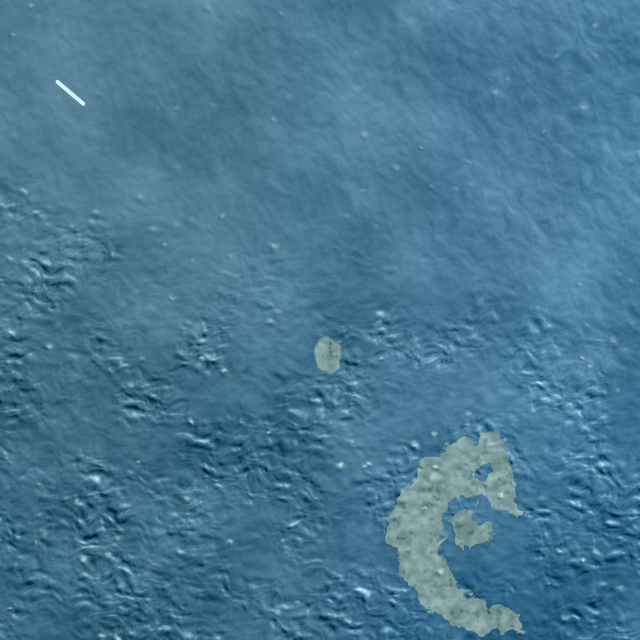
Reproduce this texture procedurally as a three.js fragment shader.

```glsl
// Weathered blue painted wall: pitted relief, pale flaked patches, white flecks and a scratch.
varying vec2 vUv;

const vec3 DEEP_BLUE   = vec3(0.210, 0.395, 0.495);
const vec3 UPPER_BLUE  = vec3(0.318, 0.488, 0.578);
const vec3 RIGHT_TINT  = vec3(-0.015, 0.015, 0.055);
const vec3 BARE_PLASTER = vec3(0.510, 0.630, 0.625);
const vec3 FLECK_WHITE = vec3(0.760, 0.880, 0.910);
const vec2 ROUGH_FREQ  = vec2(62.0, 98.0);
const vec2 SMOOTH_FREQ = vec2(46.0, 62.0);
const float ROUGH_GAIN  = 0.36;
const float SMOOTH_GAIN = 0.17;
const float MOTTLE_GAIN = 0.20;
const float FLECK_CELLS = 28.0;
const float FLECK_SHARE = 0.13;
const float EDGE = 0.0022;

float hash(vec2 p) {
  return fract(sin(dot(p, vec2(127.1, 311.7))) * 43758.5453);
}

float noise(vec2 p) {
  vec2 i = floor(p), f = fract(p);
  f = f * f * (3.0 - 2.0 * f);
  return mix(mix(hash(i), hash(i + vec2(1.0, 0.0)), f.x),
             mix(hash(i + vec2(0.0, 1.0)), hash(i + 1.0), f.x), f.y);
}

float fbm(vec2 p) {
  float sum = 0.0, gain = 0.5;
  for (int i = 0; i < 4; i++) {
    sum += gain * noise(p);
    p = mat2(0.8, 0.6, -0.6, 0.8) * p * 1.9 + 17.3;
    gain *= 0.5;
  }
  return sum;
}

vec2 rotate(vec2 p, float a) {
  float c = cos(a), s = sin(a);
  return vec2(c * p.x + s * p.y, c * p.y - s * p.x);
}

// Slope of a bumpy surface, lit from above right
float relief(vec2 p, float angle, vec2 freq) {
  p += 0.014 * (vec2(noise(p * 38.0), noise(p * 38.0 + 51.0)) - 0.5);
  vec2 q = rotate(p, angle) * freq;
  vec2 toLight = rotate(vec2(0.003, 0.005), angle) * freq;
  return fbm(q) - fbm(q + toLight);
}

float capsule(vec2 p, vec2 a, vec2 b, float r) {
  vec2 d = b - a;
  return length(p - a - d * clamp(dot(p - a, d) / dot(d, d), 0.0, 1.0)) - r;
}

float ellipse(vec2 p, vec2 r) {
  return (length(p / r) - 1.0) * min(r.x, r.y);
}

// Crescent of bare plaster, a small island inside it, and one lone chip
float plasterDistance(vec2 p) {
  vec2 chip = p + 0.012 * (vec2(fbm(p * 70.0), fbm(p * 70.0 + 13.0)) - 0.47);
  p += 0.055 * (vec2(fbm(p * 36.0), fbm(p * 36.0 + 41.0)) - 0.47);
  vec2 c = p - vec2(0.765, 0.165);
  float a = atan(c.y, -c.x);
  float ring = abs(length(c) - 0.117 - 0.009 * a * a) - mix(0.042, 0.017, abs(a) / 1.9);
  float d = max(ring, (abs(a + 0.12) - 1.75) * 0.12);
  d = min(d, capsule(p, vec2(0.69, 0.25), vec2(0.78, 0.235), 0.023));
  d = min(d, capsule(p, vec2(0.78, 0.30), vec2(0.79, 0.22), 0.015));
  d = min(d, ellipse(p - vec2(0.737, 0.172), vec2(0.034, 0.026)));
  d += 0.014 * (noise(p * 110.0) - 0.5);
  return min(d, ellipse(rotate(chip - vec2(0.512, 0.445), 0.3), vec2(0.021, 0.031)));
}

// Sparse specks, one candidate per cell: x is the glint, y the shadow beneath it
vec2 flecks(vec2 p) {
  vec2 mark = vec2(0.0);
  vec2 cell = floor(p * FLECK_CELLS);
  p += 0.004 * (vec2(noise(p * 170.0), noise(p * 170.0 + 29.0)) - 0.5);
  for (int y = -1; y <= 1; y++) {
    for (int x = -1; x <= 1; x++) {
      vec2 id = cell + vec2(float(x), float(y));
      vec2 spot = (id + vec2(hash(id + 3.1), hash(id + 7.7))) / FLECK_CELLS;
      float size = mix(0.003, 0.0065, hash(id + 11.3));
      vec2 q = rotate(p - spot, -0.7 * hash(id + 5.9)) / size;
      vec2 below = q + vec2(0.3, 1.2);
      vec2 squash = vec2(1.0, 2.2);
      float strength = step(hash(id + 19.0), FLECK_SHARE) * mix(0.3, 1.0, hash(id + 23.0));
      mark += strength * vec2(exp(-dot(q, q * squash)), exp(-dot(below, below * squash)));
    }
  }
  return min(mark, 1.0);
}

void main() {
  vec2 p = vUv;

  // Broad colour: dark rough lower part, paler smooth upper part, bluer right
  float border = p.y - 0.70 + 0.25 * p.x + 0.16 * (fbm(p * 6.0) - 0.47);
  float upper = smoothstep(-0.10, 0.10, border);
  vec3 color = mix(DEEP_BLUE, UPPER_BLUE, smoothstep(-0.62, 0.22, border));
  color += RIGHT_TINT * (smoothstep(0.1, 1.0, p.x) - 0.15);
  color += MOTTLE_GAIN * (fbm(p * vec2(9.0, 10.0) + 5.0) - 0.47);

  // Fine relief in uneven clusters, with glints and pits on the steepest slopes
  float cluster = mix(0.35, 1.5, smoothstep(0.28, 0.68, fbm(p * 13.0 + 61.0)));
  float rough = relief(p, -0.15, ROUGH_FREQ) * ROUGH_GAIN * cluster;
  float soft = relief(p, -0.85, SMOOTH_FREQ) * SMOOTH_GAIN * (0.7 + 0.8 * p.x * p.x);
  float slope = mix(rough, soft, upper);
  color += slope + 1.1 * max(slope - 0.06, 0.0) - 0.5 * max(-slope - 0.07, 0.0);
  color += 0.12 * (fbm(p * vec2(75.0, 110.0) + 9.0) - 0.47) * (1.0 - 0.55 * upper);

  // Bare plaster with a dark rim and small worn pits
  float d = plasterDistance(p);
  color -= 0.05 * exp(-max(d, 0.0) * 180.0);
  vec3 plaster = BARE_PLASTER + 0.30 * (fbm(p * 85.0 + 31.0) - 0.47) + 0.4 * slope;
  plaster -= 0.13 * smoothstep(0.58, 0.76, fbm(p * 95.0 + 3.0));
  color = mix(color, plaster, 0.95 * (1.0 - smoothstep(-EDGE, EDGE, d)));

  // White flecks with their shadows, and one slanted scratch
  vec2 mark = flecks(p) * mix(1.0, 0.4, upper);
  color = mix(color - 0.13 * mark.y, FLECK_WHITE, mark.x);
  float scratch = capsule(p, vec2(0.090, 0.872), vec2(0.130, 0.838), 0.0020);
  color = mix(color, FLECK_WHITE + 0.08, 1.0 - smoothstep(0.0, EDGE, scratch));

  gl_FragColor = vec4(clamp(color, 0.0, 1.0), 1.0);
}
```
